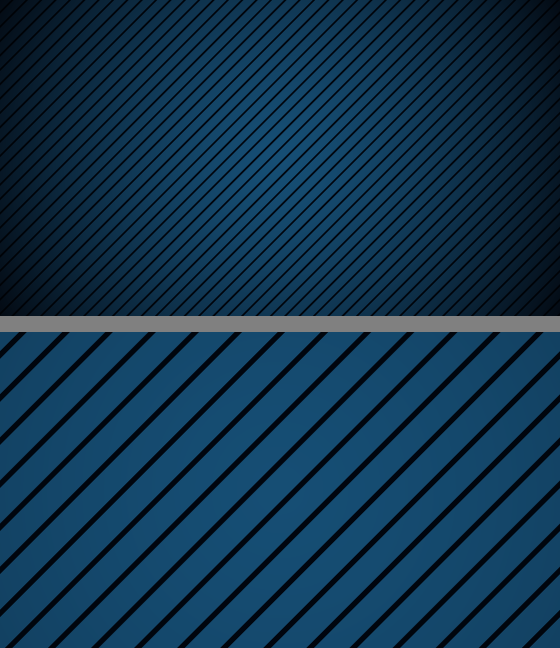
Top: the whole. Bottom: its middle third, enlarged.
Reproduce this pattern procedurally as a Shadertoy shader.

```glsl
#define STRIPES_ACROSS 39.0
#define LINE_SHARE 0.175
#define STRIPE_PHASE 0.87
#define VIGNETTE_POWER 1.5
#define CENTER_BLUE vec3(0.085, 0.305, 0.455)
#define EDGE_BLUE vec3(0.013, 0.04, 0.075)
#define LINE_COLOR vec3(0.0, 0.02, 0.055)
#define LINE_EDGE_SHADE 0.4

// Distance to the nearest diagonal line center, in stripe periods
float diagonalLineDistance(vec2 p, float period) {
    float across = (p.x + 1.0 - p.y) / period - STRIPE_PHASE;
    return abs(fract(across + 0.5) - 0.5);
}

void mainImage(out vec4 fragColor, in vec2 fragCoord) {
    // Canvas height is one unit
    vec2 p = fragCoord / iResolution.y;
    vec2 center = 0.5 * iResolution.xy / iResolution.y;

    // Radial darkening toward the corners
    float radius = length(p - center) / length(center);
    float vignette = pow(radius, VIGNETTE_POWER);
    vec3 background = mix(CENTER_BLUE, EDGE_BLUE, vignette);
    vec3 lineColor = LINE_COLOR * mix(1.0, LINE_EDGE_SHADE, vignette);

    // Antialiased lines, with the pixel size measured in periods
    float period = 2.0 * center.x / STRIPES_ACROSS;
    float pixel = sqrt(2.0) / (iResolution.y * period);
    float edge = diagonalLineDistance(p, period) - 0.5 * LINE_SHARE;
    float coverage = clamp(0.5 - edge / pixel, 0.0, 1.0);

    fragColor = vec4(mix(background, lineColor, coverage), 1.0);
}
```
